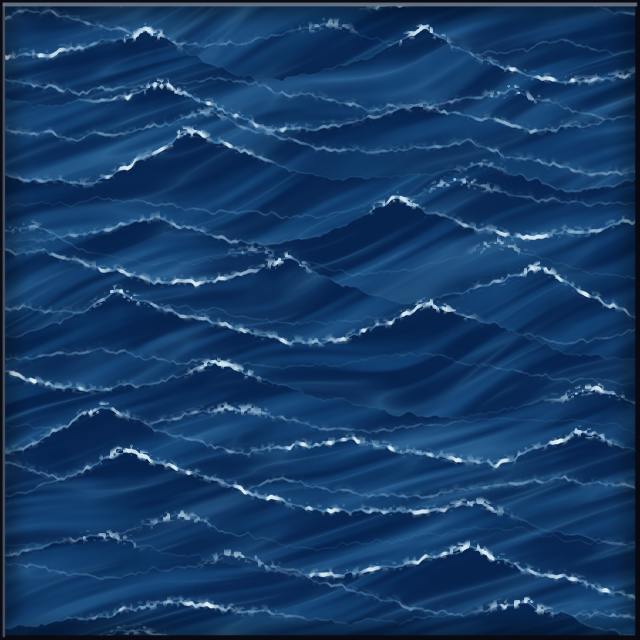
Reproduce this texture procedurally as a WebGL 2 fragment shader.

```glsl
#version 300 es
precision highp float;
uniform vec2 u_resolution;
out vec4 fragColor;

float hash(vec2 p) {
    vec3 q = fract(p.xyx * 0.1031);
    q += dot(q, q.yzx + 33.33);
    return fract((q.x + q.y) * q.z);
}

float noise(vec2 p) {
    vec2 i = floor(p), f = fract(p);
    f = f * f * (3.0 - 2.0 * f);
    return mix(mix(hash(i), hash(i + vec2(1, 0)), f.x),
               mix(hash(i + vec2(0, 1)), hash(i + vec2(1, 1)), f.x), f.y);
}

// Crest height in x, closeness to a tall peak in y
vec2 crest(float x, float row, float major) {
    float t = x * (1.8 + 0.9 * hash(vec2(row, 1.0))) + 9.0 * hash(vec2(row, 2.0));
    float cell = floor(t), p = fract(t);
    float top = mix(0.35, 0.6, hash(vec2(cell, row)));
    float away = p < top ? (top - p) / top : (p - top) / (1.0 - top);
    float peak = pow(max(1.0 - sqrt(away * away + 0.001), 0.0), 1.5);
    float size = mix(0.025, 0.085, hash(vec2(cell, row + 40.0))) * major;
    float y = peak * size + 0.08 * (0.5 - x) * hash(vec2(row, 3.0));
    y += 0.04 * (noise(vec2(x * 2.5, row)) - 0.5);
    y += 0.008 * (noise(vec2(x * 26.0, row + 50.0)) - 0.5);
    y += 0.006 * (noise(vec2(x * 75.0, row + 90.0)) - 0.5);
    y += 0.004 * (noise(vec2(x * 170.0, row + 130.0)) - 0.5);
    return vec2(y, smoothstep(0.55, 0.95, peak) * smoothstep(0.03, 0.06, size));
}

// Thin broken strokes along the level lines of stretched noise
float strokes(vec2 p, float sharpness) {
    float ridge = 1.0 - abs(2.0 * noise(p) - 1.0);
    return pow(ridge, sharpness) * smoothstep(0.35, 0.7, noise(p * vec2(1.7, 0.6) + 70.0));
}

// Wave face with slanted, wavering brush streaks
vec3 water(vec2 uv, float seed, float shade) {
    float x = uv.x + seed * 7.3;
    float across = uv.y - 0.34 * uv.x + 0.08 * noise(vec2(x * 4.0, uv.y * 6.0));
    float broad = noise(vec2(x * 3.0, across * 26.0));
    float fine = noise(vec2(x * 7.0, across * 90.0));
    float tone = 0.57 + 1.15 * (broad - 0.5) + 0.7 * (fine - 0.5) - 0.75 * shade;
    float streak = strokes(vec2(x * 2.7, across * 24.0 + 31.0), 7.0);
    streak += 0.7 * strokes(vec2(x * 4.5, across * 46.0 + 9.0), 5.0);
    vec3 col = mix(vec3(0.022, 0.138, 0.305), vec3(0.065, 0.245, 0.44), smoothstep(0.1, 0.85, tone));
    float light = 0.4 * smoothstep(0.75, 1.15, tone) + 0.65 * streak * (1.0 - 0.75 * shade);
    return mix(col, vec3(0.19, 0.41, 0.6), min(light, 0.85));
}

void main() {
    vec2 uv = gl_FragCoord.xy / u_resolution;
    float soft = max(0.0014, 0.7 / u_resolution.y);
    vec3 col = water(uv, 30.0, 0.1);

    // Wave rows, from the far top to the near bottom
    for (int i = 0; i < 26; i++) {
        float row = float(i);
        float minor = mod(row, 2.0), major = 1.0 - 0.4 * minor;
        vec2 wave = crest(uv.x, row, major);
        float above = uv.y - (1.06 - 0.0435 * row + wave.x);
        float strength = smoothstep(0.2, 0.8, noise(vec2(uv.x * 3.5 + row * 13.0, row)));
        strength = max(strength, wave.y) * major;

        // Pale haze behind the crest
        float haze = exp(-max(above, 0.0) / 0.01) * strength;
        col = mix(col, vec3(0.16, 0.38, 0.57), 0.45 * haze);

        // Dark face below it; minor rows share the streaks of their major row
        float shade = exp(min(above, 0.0) / 0.055) * (0.4 + 0.6 * wave.y) * major;
        float cover = 1.0 - smoothstep(-soft, soft, above);
        vec3 face = water(uv, floor(row / 2.0), shade);
        col = mix(col, face, cover * mix(1.0, 0.3 + 0.7 * strength, minor));

        // Bright crest line
        float grain = noise(vec2(uv.x * 95.0, row + 20.0));
        float width = 0.0011 + 0.0024 * strength * grain;
        float line = 1.0 - smoothstep(width - soft, width + soft, abs(above));
        vec3 foamColor = mix(vec3(0.34, 0.56, 0.73), vec3(0.88, 0.95, 0.98),
                             strength * strength * smoothstep(0.35, 0.85, grain));
        col = mix(col, foamColor, line * (0.2 + 0.8 * strength) * (0.55 + 0.45 * grain));

        // Broken foam on the peaks
        float flecks = smoothstep(0.5, 0.7, noise(uv * vec2(190.0, 200.0) + row * 5.0));
        float band = 1.0 - smoothstep(0.002, 0.011, abs(above - 0.001));
        float spread = max(wave.y, 0.35 * strength * strength);
        col = mix(col, vec3(0.8, 0.9, 0.95), flecks * band * spread * 0.85);
    }

    // Shadowed border
    vec2 inset = min(uv, 1.0 - uv);
    float edge = min(inset.x, inset.y);
    col *= mix(0.66, 1.0, smoothstep(0.0, 0.05, edge));

    // Bevelled frame, lit from the top left
    float frame = 1.0 - smoothstep(0.006, 0.009, edge);
    col = mix(col, vec3(0.04, 0.04, 0.075), frame);
    float topLight = 1.0 - smoothstep(0.002, 0.004, abs(1.0 - uv.y - 0.007));
    float leftLight = 1.0 - smoothstep(0.001, 0.003, abs(uv.x - 0.006));
    topLight *= smoothstep(0.003, 0.006, inset.x);
    leftLight *= smoothstep(0.003, 0.006, inset.y);
    col = mix(col, vec3(0.3, 0.36, 0.43), leftLight * 0.85);
    col = mix(col, vec3(0.42, 0.48, 0.55), topLight * 0.9);

    fragColor = vec4(col, 1.0);
}
```
